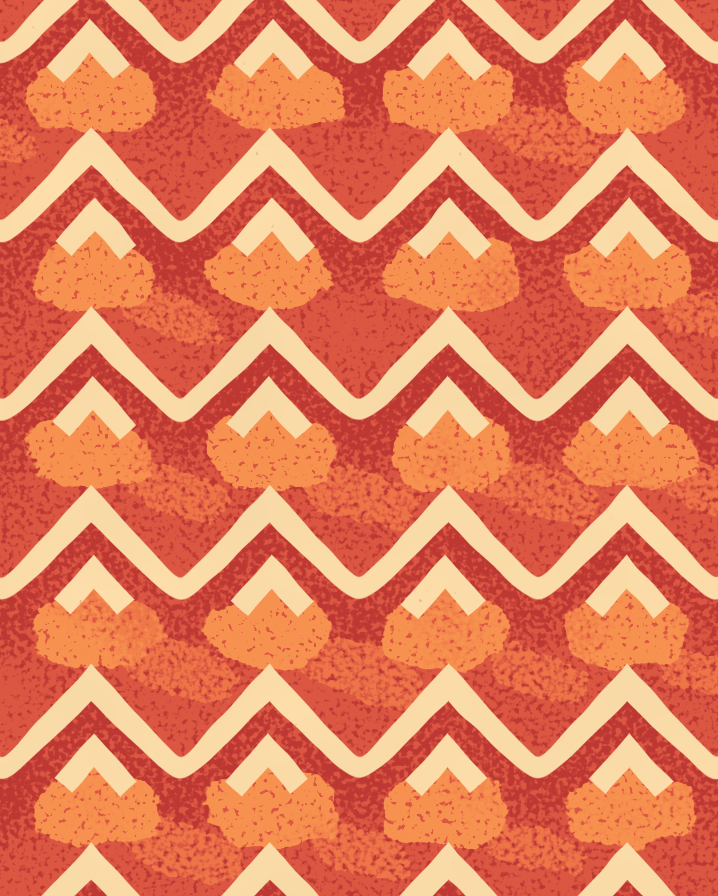
A WebGL 2 fragment shader for this pattern:

```glsl
#version 300 es
precision highp float;
// Cream zigzag ribbons over speckled red, with a capped orange mound under each peak
// and loose coral patches between the mounds. Every layer repeats on a square cell,
// about 4 across and 5 down; hashes and gradient noise vary the cells and their grain.

uniform vec2 u_resolution;
out vec4 fragColor;

vec2 hash2(vec2 p) {
    p = vec2(dot(p, vec2(127.1, 311.7)), dot(p, vec2(269.5, 183.3)));
    return fract(sin(p) * 43758.5);
}

// Gradient noise, roughly -0.7 to 0.7
float noise(vec2 p) {
    vec2 i = floor(p), f = p - i;
    vec2 u = f * f * f * (f * (f * 6.0 - 15.0) + 10.0);
    vec2 o = vec2(0.0, 1.0);
    float a = dot(hash2(i) * 2.0 - 1.0, f);
    float b = dot(hash2(i + o.yx) * 2.0 - 1.0, f - o.yx);
    float c = dot(hash2(i + o.xy) * 2.0 - 1.0, f - o.xy);
    float d = dot(hash2(i + o.yy) * 2.0 - 1.0, f - o.yy);
    return mix(mix(a, b, u.x), mix(c, d, u.x), u.y);
}

// Positive inside a squarish ellipse
float pebble(vec2 p, vec2 radii) {
    vec2 q = pow(abs(p / radii), vec2(2.5));
    return (1.0 - pow(q.x + q.y, 0.4)) * radii.y;
}

void main() {
    // Cell units: ribbon peaks lie on whole numbers, y runs downward
    float unit = 4.018 / u_resolution.x;
    vec2 p = vec2(gl_FragCoord.x * unit - 0.51, 4.30 - gl_FragCoord.y * unit);
    float aa = 0.75 * unit;

    float grain = noise(p * 30.0) + 0.5 * noise(p * 61.0 + 9.0);
    float drift = noise(p * 1.7 + 3.0);
    float lumps = noise(p * 4.5 + 20.0) + 0.5 * noise(p * 10.0);
    vec2 w = p + 0.014 * vec2(noise(p * 5.0), noise(p * 5.0 + 40.0));

    // Zigzag ribbon: sharp peaks, rounded valleys
    float toValley = 0.5 - abs(fract(w.x + 0.5) - 0.5);
    float depth = fract(w.y + 0.2) - 0.2;
    float upper = 1.1 * (0.5 - sqrt(toValley * toValley + 0.0009));
    float lower = 0.715 - sqrt(toValley * toValley + 0.0056);
    float ribbon = min(depth - upper, lower - depth) * 0.68;

    // Red ground, darker just under each ribbon
    vec3 deepRed = vec3(0.74, 0.22, 0.20);
    vec3 red = vec3(0.86, 0.34, 0.26);
    float below = fract(w.y - lower);
    float light = 0.32 * smoothstep(0.05, 0.55, below) - 0.12 + 0.3 * drift;
    vec3 color = mix(deepRed, red, smoothstep(-0.2, 0.2, grain + light));

    // Coral patches, tilted, missing from some cells
    vec2 patchId = floor(vec2(w.x, w.y - 0.6));
    vec2 pr = hash2(patchId + 5.0);
    vec2 b = w - patchId - vec2(0.44 + 0.08 * pr.y, 1.0 + 0.06 * pr.x);
    b.y -= 0.25 * b.x;
    float coral = pebble(b, vec2(0.31, 0.14) * (0.75 + 0.35 * pr.y));
    coral += 0.06 * lumps + 0.025 * grain;
    coral = smoothstep(-aa, aa, coral) * step(0.35, pr.x);
    vec3 coralColor = mix(red, vec3(0.93, 0.46, 0.28), smoothstep(-0.25, 0.15, grain));
    coralColor = mix(deepRed, coralColor, smoothstep(-0.42, -0.22, grain));
    color = mix(color, coralColor, coral);

    // Orange mound, rising into the notch of its cap
    vec2 id = floor(vec2(w.x + 0.5, w.y - 0.35));
    vec2 r = hash2(id);
    vec2 c = w - id;
    c.x += 0.04 * (r.x - 0.5);
    float side = abs(c.x);
    float mound = pebble(c - vec2(0.04 * (r.y - 0.5), 0.82),
                         vec2(0.32 + 0.05 * r.y, 0.19 + 0.03 * r.x));
    mound += 0.06 * lumps + 0.012 * grain;
    mound = max(mound, min(c.y - 0.56 - 1.12 * side, 0.82 - c.y));
    vec3 orange = mix(vec3(0.97, 0.57, 0.31), vec3(0.93, 0.46, 0.28),
                      smoothstep(0.0, 0.6, drift - 0.6 * grain));
    orange = mix(red, orange, smoothstep(-0.38, -0.2, grain));
    color = mix(color, orange, smoothstep(-aa, aa, mound));

    // Cap: short chevron with obliquely cut feet of uneven length
    float foot = 0.33 + 0.04 * hash2(id + 17.0 * step(0.0, c.x)).x;
    float rise = c.y - 0.39;
    float cap = min(rise - 1.12 * side, 0.19 + 1.12 * side - rise) * 0.67;
    cap = min(cap, foot - 0.66 * side - 0.75 * rise);

    // Cream, faintly shaded, with rare worn flecks
    vec3 cream = vec3(0.98, 0.86, 0.66) * (1.0 + 0.03 * drift);
    float fleck = smoothstep(0.42, 0.52, noise(p * 24.0 + 7.0)) * smoothstep(0.1, 0.3, drift);
    cream = mix(cream, vec3(0.91, 0.63, 0.48), 0.7 * fleck);
    color = mix(color, cream, smoothstep(-aa, aa, max(ribbon, cap)));

    fragColor = vec4(color, 1.0);
}
```
